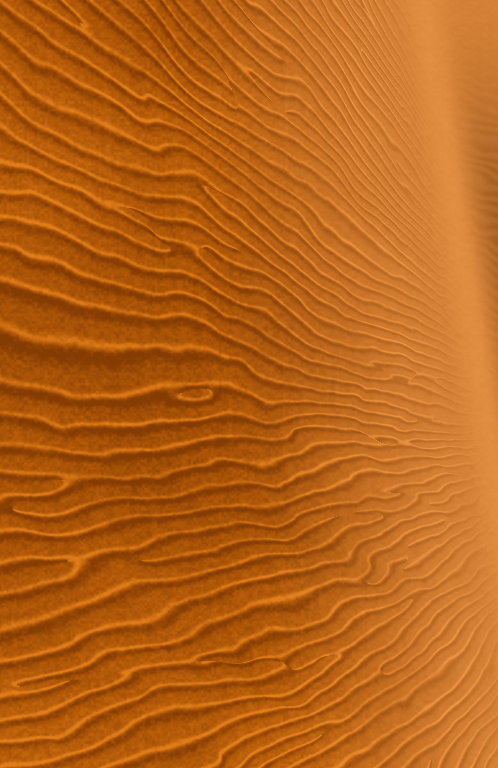
Reproduce this texture procedurally as a WebGL 2 fragment shader.

```glsl
#version 300 es
precision highp float;

uniform vec2 u_resolution;
out vec4 outColor;

float hash(vec2 p) {
    return fract(sin(dot(p, vec2(127.1, 311.7))) * 43758.5453);
}

// Signed value noise with a quintic fade
float noise(vec2 p) {
    vec2 i = floor(p), f = fract(p);
    f = f * f * f * (f * (f * 6.0 - 15.0) + 10.0);
    float low = mix(hash(i), hash(i + vec2(1, 0)), f.x);
    float high = mix(hash(i + vec2(0, 1)), hash(i + vec2(1, 1)), f.x);
    return mix(low, high, f.y) * 2.0 - 1.0;
}

float fbm(vec2 p) {
    return 0.7 * noise(p) + 0.35 * noise(mat2(1.6, 1.2, -1.2, 1.6) * p + 17.3);
}

// Periodic bump centred on whole phases
float ridge(float phase, float sharpness) {
    return exp(sharpness * (cos(6.28318 * phase) - 1.0));
}

void main() {
    vec2 uv = gl_FragCoord.xy / u_resolution.y;

    // Fan of ripples narrowing towards a pole beyond the right side
    float rise = uv.y - 0.44;
    float pole = 0.8 + 0.9 * max(-rise, 0.0);
    float reach = pole - uv.x;
    float fan = 24.0 * rise * pole / reach;
    vec2 q = vec2(-5.0 * log(reach), 0.3 * fan);

    // Wavy crests; the winding angle makes them fork and end
    float fork = atan(fbm(q + 41.0), fbm(q + 83.0) + 0.22) / 6.28318;
    float phase = fan + fork + 0.8 * noise(q * 0.6 + 7.0)
                + 0.28 * noise(q * vec2(2.0, 1.3) + 29.0)
                + 0.08 * noise(q * vec2(5.0, 3.0) + 3.0);

    // Dune shoulder, where the ripples fade out
    float side = uv.x - 0.55 - 0.153 * (1.0 - uv.y);
    float haze = smoothstep(-0.36, -0.02, side);
    float pixelStep = length(vec2(dFdx(fan), dFdy(fan)));
    float relief = (1.0 - smoothstep(-0.09, 0.0, side))
                 * (1.0 - smoothstep(0.22, 0.48, pixelStep));
    relief *= mix(1.0, 0.75, haze);

    // Lit crest with a shaded slope below it
    float crest = ridge(phase, 6.5) * (0.85 + 0.3 * noise(q * 1.3 + 61.0));
    float shadow = ridge(phase + 0.23, 1.6);
    float tone = 0.47 + relief * (0.52 * crest - 0.34 * shadow + 0.04);
    tone += 0.1 * fbm(uv * 5.0 + 11.0) * (1.0 - haze);
    tone -= 0.1 * (1.0 - haze) * exp(-20.0 * rise * rise);

    // Sand grain
    float grain = 0.09 * noise(uv * 300.0) + 0.07 * noise(uv * vec2(150.0, 210.0) + 5.0);
    tone += grain * mix(1.0, 0.3, haze);
    tone = clamp(tone, 0.0, 1.1);

    vec3 amber = mix(vec3(0.52, 0.235, 0.01), vec3(0.70, 0.35, 0.03), smoothstep(0.0, 0.55, tone));
    amber = mix(amber, vec3(0.88, 0.49, 0.10), smoothstep(0.4, 1.0, tone));
    vec3 pale = mix(vec3(0.70, 0.38, 0.11), vec3(0.98, 0.64, 0.33), tone);
    vec3 color = mix(amber, pale, haze);

    // Glow along the shoulder and shade on its far side
    color += vec3(0.05, 0.05, 0.04) * exp(-pow(side / 0.025, 2.0));
    float shade = smoothstep(0.005, 0.06, side) * (1.0 - smoothstep(0.7, 1.0, uv.y));
    float faint = 0.03 * sin(430.0 * (uv.y + 0.4 * uv.x) + 3.0 * noise(uv * 40.0));
    color = mix(color, vec3(0.62, 0.36, 0.13) + faint, 0.85 * shade);

    outColor = vec4(color, 1.0);
}
```
